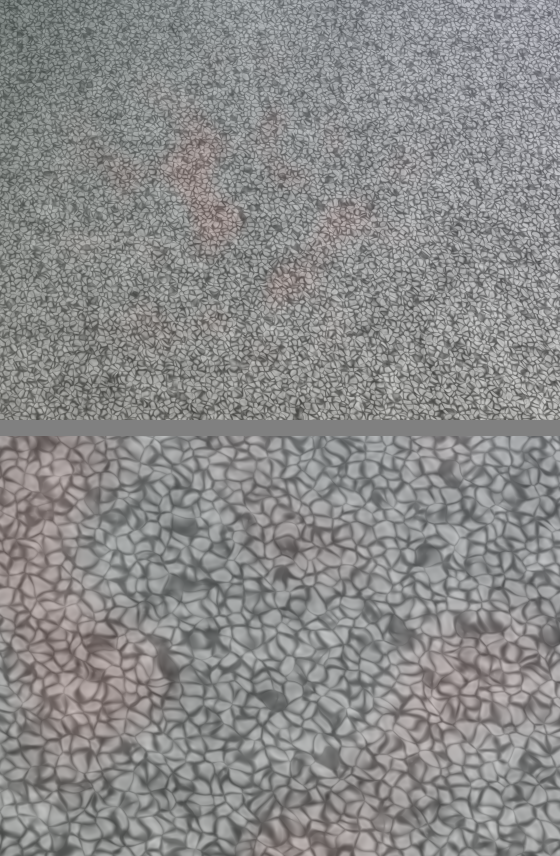
Top: the whole. Bottom: its middle third, enlarged.
A Shadertoy shader for this texture:

```glsl
// Grey cut-pile carpet seen at a slant, with small tufts and broken dark crevices.

const float TUFT_ROWS = 76.0;      // tufts per canvas height, at the near edge
const float RECEDE = 0.25;         // how much tufts shrink toward the top
const float WARP = 0.4;            // irregularity of tuft outlines, in tufts
const float CREVICE_DEPTH = 0.28;
const float FIBRE_DEPTH = 0.13;
const float CLUMP_DEPTH = 0.11;
const float MOTTLE_DEPTH = 0.05;
const float CORNER_SHADE = 0.07;
const vec3 TOP_LEFT = vec3(0.51, 0.54, 0.53);
const vec3 TOP_RIGHT = vec3(0.62, 0.625, 0.66);
const vec3 LOW_LEFT = vec3(0.535, 0.535, 0.52);
const vec3 LOW_RIGHT = vec3(0.605, 0.605, 0.595);
const vec3 STAIN_TINT = vec3(0.04, -0.015, -0.02);
const int SAMPLES = 2;             // supersampling per axis

vec2 hash2(vec2 p) {
    vec3 q = fract(p.xyx * vec3(0.1031, 0.1030, 0.0973));
    q += dot(q, q.yzx + 33.33);
    return fract((q.xx + q.yz) * q.zy);
}

float cornerSlope(vec2 cell, vec2 offset) {
    return dot(hash2(cell) * 2.0 - 1.0, offset);
}

float gradientNoise(vec2 p) {
    vec2 i = floor(p), f = p - i;
    vec2 u = f * f * f * (f * (f * 6.0 - 15.0) + 10.0);
    vec2 e = vec2(1.0, 0.0);
    float low = mix(cornerSlope(i, f), cornerSlope(i + e, f - e), u.x);
    float high = mix(cornerSlope(i + e.yx, f - e.yx), cornerSlope(i + 1.0, f - 1.0), u.x);
    return mix(low, high, u.y);
}

// Difference of the two nearest tuft distances: zero on the seam between tufts.
float seamDistance(vec2 p) {
    vec2 cell = floor(p), f = p - cell;
    float nearest = 8.0, second = 8.0;
    for (int y = -1; y <= 1; y++)
    for (int x = -1; x <= 1; x++) {
        vec2 o = vec2(x, y);
        float d = length(o + hash2(cell + o + 71.0) - f);
        second = min(second, max(nearest, d));
        nearest = min(nearest, d);
    }
    return second - nearest;
}

// Brightness offset of the pile, about zero on average.
float pileRelief(vec2 uv) {
    vec2 p = vec2(uv.x * (1.0 + RECEDE * uv.y), uv.y + RECEDE * uv.y * uv.y);
    p = p * TUFT_ROWS + 200.0;
    vec2 warp = vec2(gradientNoise(p * 0.6), gradientNoise(p * 0.6 + 57.3));
    vec2 q = p + 2.0 * WARP * warp;
    float seam = seamDistance(q) + 0.55 * gradientNoise(q * 0.85 + 13.7);
    float tuft = smoothstep(-0.1, 0.5, seam);
    return CREVICE_DEPTH * (tuft - 0.68)
         + FIBRE_DEPTH * gradientNoise(q * 1.7 + 31.1)
         + CLUMP_DEPTH * gradientNoise(p * 0.27 + 5.9);
}

void mainImage(out vec4 fragColor, in vec2 fragCoord) {
    vec2 screen = fragCoord / iResolution.xy;
    vec2 uv = fragCoord / iResolution.y;

    // Pile relief, averaged over the pixel
    float relief = 0.0;
    for (int j = 0; j < SAMPLES; j++)
    for (int i = 0; i < SAMPLES; i++) {
        vec2 shift = (vec2(i, j) + 0.5) / float(SAMPLES) - 0.5;
        relief += pileRelief((fragCoord + shift) / iResolution.y);
    }
    relief /= float(SAMPLES * SAMPLES);
    relief *= 0.98 + 0.3 * screen.x - 0.32 * screen.y;

    // Uneven daylight and broad wear
    vec3 color = mix(mix(LOW_LEFT, LOW_RIGHT, screen.x),
                     mix(TOP_LEFT, TOP_RIGHT, screen.x), screen.y);
    color += MOTTLE_DEPTH * gradientNoise(uv * 5.0 + 9.4);
    color -= CORNER_SHADE * (1.0 - smoothstep(0.0, 0.4, length(screen - vec2(0.0, 1.0))));

    // Faint warm stains near the middle
    float stain = smoothstep(-0.1, 0.4, gradientNoise(uv * 7.0 + 3.2));
    color += STAIN_TINT * stain * (1.0 - smoothstep(0.1, 0.45, length(screen - vec2(0.42, 0.5))));

    fragColor = vec4(clamp(color + relief, 0.0, 1.0), 1.0);
}
```
